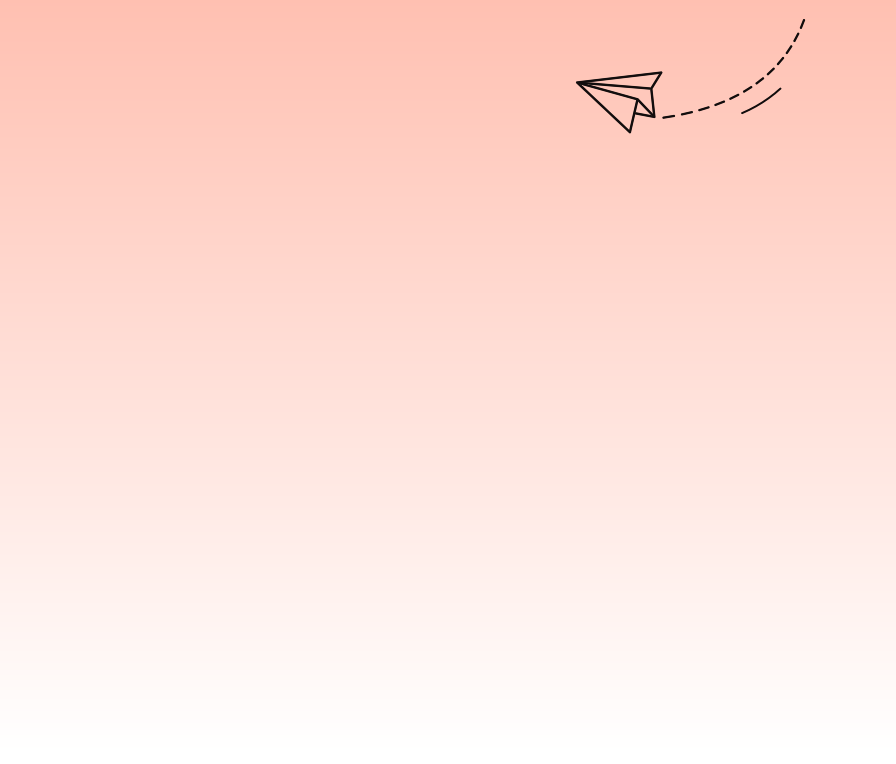
Write a WebGL 1 fragment shader that draws this background.

```glsl
precision highp float;
// A line-drawn paper plane with a dashed trail on a coral to white gradient.
uniform vec2 u_resolution;

// Distance from p to the segment ab
float segment(vec2 p, vec2 a, vec2 b) {
  vec2 ap = p - a, ab = b - a;
  return length(ap - ab * clamp(dot(ap, ab) / dot(ab, ab), 0.0, 1.0));
}

// Point at t on a quadratic curve
vec2 bezier(vec2 a, vec2 control, vec2 b, float t) {
  return mix(mix(a, control, t), mix(control, b, t), t);
}

// Distance to the outline and folds of the plane
float paperPlane(vec2 p) {
  vec2 nose = vec2(0.757, 0.892);
  vec2 farWing = vec2(0.867, 0.905);
  vec2 notch = vec2(0.854, 0.884);
  vec2 keel = vec2(0.858, 0.847);
  vec2 fold = vec2(0.836, 0.870);
  vec2 nearWing = vec2(0.826, 0.827);
  float d = segment(p, nose, farWing);
  d = min(d, segment(p, farWing, notch));
  d = min(d, segment(p, notch, nose));
  d = min(d, segment(p, notch, keel));
  d = min(d, segment(p, keel, fold));
  d = min(d, segment(p, fold, nose));
  d = min(d, segment(p, nose, nearWing));
  d = min(d, segment(p, nearWing, fold));
  return min(d, segment(p, mix(fold, nearWing, 0.42), keel));
}

// Distance to the dashed flight path
float dashedTrail(vec2 p) {
  vec2 start = vec2(0.870, 0.846), bend = vec2(1.015, 0.867), end = vec2(1.054, 0.974);
  float d = 1.0;
  for (int i = 0; i < 12; i++) {
    float t = float(i) * 0.0864;
    d = min(d, segment(p, bezier(start, bend, end, t), bezier(start, bend, end, t + 0.048)));
  }
  return d;
}

// Distance to the short solid arc beside the trail
float speedArc(vec2 p) {
  vec2 start = vec2(0.973, 0.852), bend = vec2(1.001, 0.864), end = vec2(1.023, 0.884);
  float d = 1.0;
  for (int i = 0; i < 6; i++) {
    float t = float(i) / 6.0;
    d = min(d, segment(p, bezier(start, bend, end, t), bezier(start, bend, end, t + 1.0 / 6.0)));
  }
  return d;
}

// Smooth coverage of a stroke
float stroke(float d, float halfWidth) {
  float pixel = 1.0 / u_resolution.y;
  return 1.0 - smoothstep(halfWidth - 0.6 * pixel, halfWidth + 0.6 * pixel, d);
}

void main() {
  vec2 p = gl_FragCoord.xy / u_resolution.y;
  // Keep the drawing at the same share of the width on any canvas shape
  vec2 q = vec2(p.x + 1.1743 - u_resolution.x / u_resolution.y, p.y);

  // Background gradient
  vec3 white = vec3(1.0);
  vec3 coral = vec3(1.0, 0.753, 0.695);
  vec3 color = mix(white, coral, clamp((p.y - 0.015) / 0.985, 0.0, 1.0));

  // Ink lines
  float ink = stroke(paperPlane(q), 0.0016);
  ink = max(ink, stroke(dashedTrail(q), 0.0015));
  ink = max(ink, stroke(speedArc(q), 0.0013));
  color = mix(color, vec3(0.07, 0.05, 0.05), ink);

  gl_FragColor = vec4(color, 1.0);
}
```
